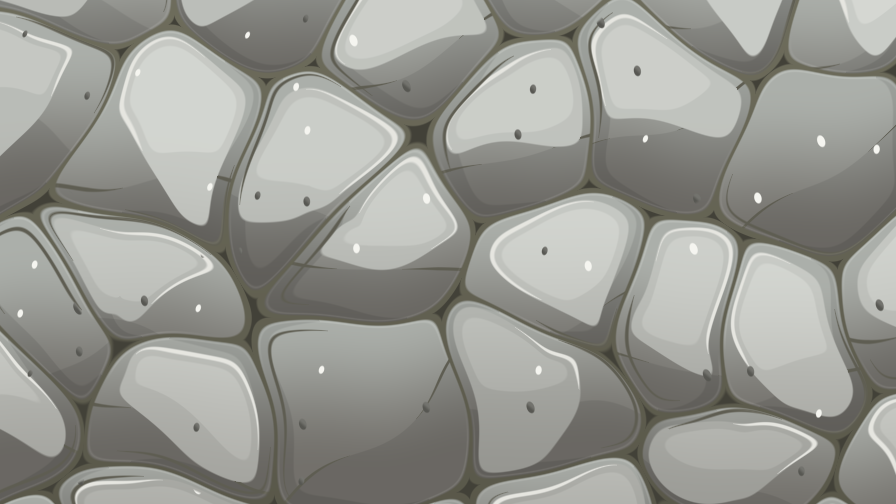
A Shadertoy shader for this texture:

```glsl
vec2 hash2(vec2 p) {
    return fract(sin(vec2(dot(p, vec2(127.1, 311.7)), dot(p, vec2(269.5, 183.3)))) * 43758.55);
}

float softMin(float a, float b) {
    return -log(exp(-28.0 * a) + exp(-28.0 * b)) / 28.0;
}

vec2 site(vec2 cell) {
    return cell + 0.5 + 0.92 * (hash2(cell) - 0.5);
}

// Rounded cells: x is depth inside the stone, y is closeness to a junction
vec2 stoneDepth(vec2 p, out vec2 cell, out vec2 local) {
    float nearest = 9.0;
    for (int j = -1; j <= 1; j++)
    for (int i = -1; i <= 1; i++) {
        vec2 c = floor(p) + vec2(i, j);
        vec2 r = p - site(c);
        if (dot(r, r) < nearest) {
            nearest = dot(r, r);
            cell = c;
            local = r;
        }
    }
    vec2 sum = vec2(0.0);
    for (int j = -2; j <= 2; j++)
    for (int i = -2; i <= 2; i++) {
        if (i == 0 && j == 0) continue;
        vec2 r = p - site(cell + vec2(i, j));
        float power = 0.5 * (dot(r, r) - nearest);
        sum += exp(-20.0 * vec2(power / length(r - local), power));
    }
    return -log(sum) / 20.0;
}

void mainImage(out vec4 fragColor, in vec2 fragCoord) {
    vec2 uv = fragCoord / iResolution.y;
    float px = 3.1 / iResolution.y;
    vec2 p = uv * 3.1 + vec2(3.3, 7.2);
    p += 0.08 * sin(p.yx * 2.3 + vec2(0.4, 2.0)) + 0.025 * sin(p.yx * 6.7 + vec2(3.0, 1.0));

    vec2 cell, local;
    vec2 depth = stoneDepth(p, cell, local);
    vec2 seed = hash2(cell + 17.0);
    vec2 toward = normalize(local + 0.0001);
    float wave = 0.04 * sin(local.x * 6.0 + seed.x * 6.3) + 0.015 * sin(local.y * 11.0 + seed.y * 6.3);

    // Mortar and dark junctions
    vec3 mortar = mix(vec3(0.35, 0.345, 0.29), vec3(0.43, 0.425, 0.36), uv.y);
    vec3 color = mix(mortar, vec3(0.26, 0.255, 0.22), smoothstep(px, -px, depth.y + 0.018));

    // Stone body with a darker skirt below a tilted line
    float tilt = 1.6 * (seed.x - 0.5);
    float facet = local.y + tilt * local.x + 0.2 + wave;
    vec3 stone = mix(vec3(0.45, 0.44, 0.42), vec3(0.67, 0.685, 0.665),
                     smoothstep(-0.65, 0.5, local.y + 0.55 * (uv.y - 0.5)));
    stone *= mix(0.92, 1.0, smoothstep(-px, px, facet));

    // Shaded flank
    float side = dot(toward, vec2(seed.y > 0.5 ? 0.9 : -0.9, -0.43));
    float flank = 0.02 + 0.09 * max(side, 0.0) - depth.x;
    stone *= 1.0 - 0.09 * smoothstep(-px, px, flank) * step(0.0, side);

    // Pale upper plane, missing on a few dull stones
    float lean = 2.4 * (seed.y - 0.5);
    float cut = dot(local, vec2(sin(lean), cos(lean))) + 0.17 - wave;
    float margin = 0.07 + 0.03 * sin(toward.x * 3.0 + seed.y * 6.3);
    float plane = softMin(depth.x - margin, cut) - step(seed.x, 0.13);
    vec3 pale = mix(vec3(0.62, 0.62, 0.6), vec3(0.755, 0.765, 0.745),
                    smoothstep(-0.2, 0.75, uv.y + 0.3 * local.y));
    pale += 0.07 * (seed.y - 0.5);
    stone = mix(stone, pale, smoothstep(-px, px, plane));

    // Inner paler pool
    float pool = softMin(plane - 0.05, local.y + tilt * local.x + 0.06 + wave);
    stone += 0.045 * smoothstep(-px, px, pool);

    // Tapered white rim
    vec2 lightDir = normalize(vec2(seed.x > 0.45 ? 0.75 : -0.75, 0.7));
    float rimWidth = 0.021 * (dot(toward, lightDir) - 0.45);
    float rim = rimWidth - abs(plane - 0.008);
    stone = mix(stone, vec3(0.9, 0.9, 0.88), smoothstep(-px, px, rim) * step(0.0, rimWidth));

    // Tapered seams along the skirt and along the outline
    vec3 groove = vec3(0.37, 0.365, 0.32);
    float seamWidth = 0.05 * (abs(local.x) - 0.2);
    float seam = min(seamWidth, 0.011) - abs(facet);
    stone = mix(stone, groove, smoothstep(-px, px, seam) * step(0.0, seamWidth) * step(plane, 0.0) * step(0.4, seed.y));
    float crackAngle = 6.283 * seed.y;
    float crackWidth = 0.022 * (dot(toward, vec2(cos(crackAngle), sin(crackAngle))) - 0.55);
    float crack = crackWidth - abs(depth.x - 0.045 + 0.03 * dot(toward, lightDir.yx));
    stone = mix(stone, groove, smoothstep(-px, px, crack) * step(0.0, crackWidth));

    // Thin lit edge
    float edge = 0.004 - abs(depth.x - 0.02);
    stone += 0.06 * smoothstep(-px, px, edge) * smoothstep(0.2, 0.7, abs(toward.y));

    // Dark pits and white flecks
    vec2 grid = uv * 9.0;
    vec2 pick = hash2(floor(grid) + 41.0);
    vec2 offset = fract(grid) - 0.25 - 0.5 * hash2(floor(grid) + 73.0);
    offset.x += 0.6 * (pick.y - 0.5) * offset.y;
    float radius = 0.05 + 0.045 * pick.y;
    float fleck = radius - length(offset * vec2(1.25, 0.85));
    float inside = smoothstep(0.05, 0.07, depth.x);
    float spot = smoothstep(-px * 2.6, px * 2.6, fleck) * inside;
    float shade = smoothstep(-0.06, 0.06, offset.x + offset.y);
    stone = mix(stone, mix(vec3(0.34, 0.34, 0.32), vec3(0.45, 0.45, 0.43), shade), spot * step(pick.x, 0.24));
    stone = mix(stone, vec3(0.96, 0.96, 0.94), spot * step(0.85, pick.x));

    color = mix(color, stone, smoothstep(-px, px, depth.x - 0.01));
    fragColor = vec4(color, 1.0);
}
```
